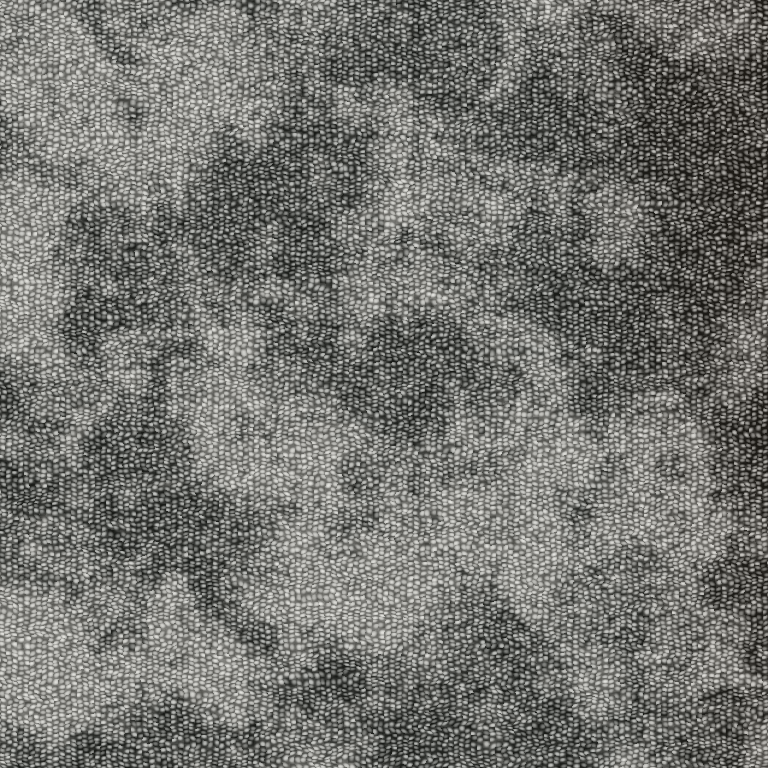
This texture is drawn by a WebGL 1 fragment shader. Its source:

```glsl
precision highp float;
// Grey loop-pile carpet with cloudy, distressed dye patches.

uniform vec2 u_resolution;

// Weave
const vec2 LOOP_COUNT = vec2(130.0, 156.0);  // columns and rows of loops
const float LOOP_SLANT = 0.16;
const float LOOP_JITTER = 0.42;
const float LOOP_CONTRAST = 0.43;
const float LOOP_VARIATION = 0.2;
const float LOOP_MEAN = 0.43;                // average of the loop profile
const float FUZZ = 0.13;

// Dye
const float PATCH_SCALE = 7.5;
const float DARK_DYE = 0.355;
const float LIGHT_DYE = 0.615;
const float STREAK_STRENGTH = 0.09;
const float SPECKLE = 0.1;
const float SIDE_SHADE = 0.085;

// Limits of the tone
const float BRIGHT_KNEE = 0.68;
const float BRIGHT_SLOPE = 0.55;
const float DARKEST = 0.1;

// Tints added to the grey tone
const vec3 YARN_TINT = vec3(0.005, 0.004, -0.014);
const vec3 COOL_TINT = vec3(-0.007, 0.001, 0.006);
const vec3 BROWN_TINT = vec3(0.008, -0.003, -0.003);

float hash(vec2 p) {
  vec3 q = fract(p.xyx * vec3(0.1031, 0.1030, 0.0973));
  q += dot(q, q.yzx + 33.33);
  return fract((q.x + q.y) * q.z);
}

float noise(vec2 p) {
  vec2 cell = floor(p);
  vec2 f = fract(p);
  f = f * f * (3.0 - 2.0 * f);
  float low = mix(hash(cell), hash(cell + vec2(1.0, 0.0)), f.x);
  float high = mix(hash(cell + vec2(0.0, 1.0)), hash(cell + 1.0), f.x);
  return mix(low, high, f.y);
}

// Octaves are rotated so that the noise lattice does not show.
float cloud(vec2 p) {
  const mat2 TURN = mat2(0.8, 0.6, -0.6, 0.8);
  float sum = 0.0;
  float total = 0.0;
  float weight = 1.0;
  for (int i = 0; i < 5; i++) {
    sum += weight * noise(p);
    total += weight;
    p = TURN * p * 2.03 + 17.3;
    weight *= 0.68;
  }
  return sum / total;
}

// Share of light dye, from 0 to 1; the speckle roughens patch edges.
float dyeAmount(vec2 uv, float speckle) {
  vec2 p = uv * PATCH_SCALE * vec2(1.0, 0.95) + 23.0;
  vec2 warp = vec2(noise(p * 1.7 + 9.0), noise(p * 1.7 + 63.0)) - 0.5;
  float trend = 0.12 * (0.5 - uv.x) + 0.07 * (0.5 - uv.y);
  float streaks = noise(uv * vec2(70.0, 9.0)) + noise(uv * vec2(12.0, 90.0)) - 1.0;
  float density = cloud(p + 0.5 * warp) + trend + STREAK_STRENGTH * streaks;
  return smoothstep(0.32, 0.68, density + SPECKLE * (speckle - 0.5));
}

// Height of the loop at uv in x, its two random values in y and z.
vec3 loopPile(vec2 uv) {
  vec2 p = uv * LOOP_COUNT;
  p.x += 0.7 * (noise(p * vec2(0.15, 0.6)) - 0.5);
  float column = floor(p.x);
  float side = mod(column, 2.0);
  float across = fract(p.x) - 0.5;

  // Neighbouring columns sit part of a row apart; rows wander gently.
  p.y += 0.4 * side + 0.2 * hash(vec2(column, 7.0));
  p.y += across * LOOP_SLANT * (1.0 - 2.0 * side);
  p.y += 1.1 * noise(p * vec2(0.22, 0.3));

  vec2 id = vec2(column, floor(p.y));
  vec2 jitter = vec2(hash(id + 11.0), hash(id + 29.0)) - 0.5;
  vec2 offset = vec2(across, fract(p.y) - 0.5) - LOOP_JITTER * jitter;
  float reach = length(offset * vec2(1.75, 2.1));
  float height = 1.0 - smoothstep(0.15, 1.2, reach);
  return vec3(height, hash(id + 53.0), hash(id + 87.0));
}

void main() {
  vec2 uv = gl_FragCoord.xy / u_resolution;
  vec3 pile = loopPile(uv);
  float dye = dyeAmount(uv, pile.z);

  // Shade gathers along the right side, widest at the top.
  float shade = smoothstep(0.7, 1.05, uv.x + 0.16 * (uv.y - 0.5));

  float tone = mix(DARK_DYE, LIGHT_DYE, dye) - SIDE_SHADE * shade;
  tone += LOOP_CONTRAST * (pile.x - LOOP_MEAN);
  tone += LOOP_VARIATION * (pile.y - 0.5) * (0.5 + pile.x);
  tone += FUZZ * (noise(uv * LOOP_COUNT * vec2(1.3, 2.1)) - 0.5);

  // Compress the brightest tips and keep the gaps off black.
  tone -= (1.0 - BRIGHT_SLOPE) * max(tone - BRIGHT_KNEE, 0.0);
  tone = max(tone, DARKEST);

  vec3 color = vec3(tone) + YARN_TINT;
  color += COOL_TINT * (1.0 - dye) * (1.0 - shade) + BROWN_TINT * shade;
  gl_FragColor = vec4(clamp(color, 0.0, 1.0), 1.0);
}
```
